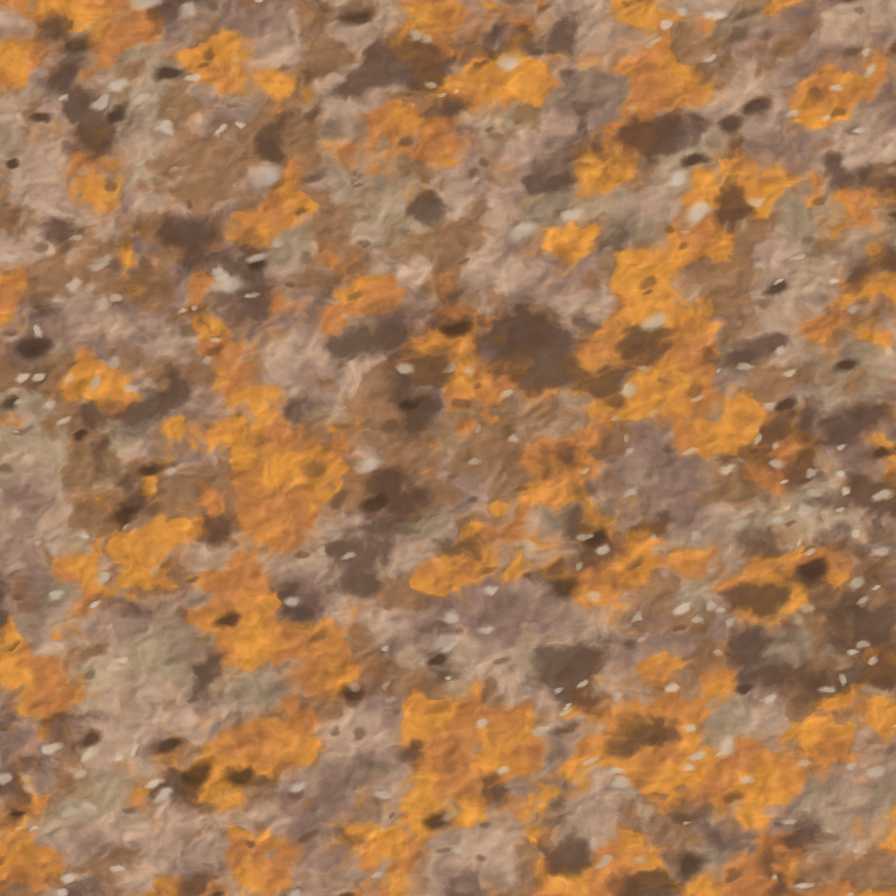
A Shadertoy shader for this texture:

```glsl
// Weathered mauve stone crusted with orange lichen, dark pits and pale mineral flecks.

float hash(vec2 p) {
    vec3 q = fract(p.xyx * vec3(0.1031, 0.1030, 0.0973));
    q += dot(q, q.yzx + 33.33);
    return fract((q.x + q.y) * q.z);
}

float noise(vec2 p) {
    vec2 i = floor(p), f = fract(p);
    f = f * f * (3.0 - 2.0 * f);
    return mix(mix(hash(i), hash(i + vec2(1, 0)), f.x),
               mix(hash(i + vec2(0, 1)), hash(i + vec2(1, 1)), f.x), f.y);
}

// Layered noise, turned at each octave to hide the lattice
float fbm(vec2 p) {
    float sum = 0.0, amplitude = 0.52;
    for (int i = 0; i < 5; i++) {
        sum += amplitude * noise(p);
        p = mat2(1.6, 1.2, -1.2, 1.6) * p + 17.3;
        amplitude *= 0.5;
    }
    return sum;
}

// Soft ovals, at most one per cell, of random size and presence
float spots(vec2 p, float density, float radius, float seed) {
    vec2 cell = floor(p);
    float mask = 0.0;
    for (int y = -1; y <= 1; y++)
    for (int x = -1; x <= 1; x++) {
        vec2 id = cell + vec2(x, y);
        vec2 key = id + seed;
        vec2 d = p - id - vec2(hash(key + 11.0), hash(key + 37.0));
        d.y *= 1.0 + 0.7 * hash(key + 53.0);
        float size = radius * mix(0.45, 1.0, hash(key + 71.0));
        float oval = 1.0 - smoothstep(0.4, 1.3, length(d) / size);
        mask = max(mask, oval * step(hash(key), density));
    }
    return mask;
}

// Fine bumpy height of the surface
float relief(vec2 p) {
    return fbm(p * 36.0) + 0.2 * noise(p * 120.0);
}

void mainImage(out vec4 fragColor, in vec2 fragCoord) {
    vec2 uv = fragCoord / iResolution.y;

    // Slanted, slightly stretched and ragged coordinates
    vec2 p = mat2(0.95, -0.31, 0.31, 0.95) * uv + 3.0;
    p.x *= 0.8;
    vec2 warp = vec2(fbm(p * 42.0), fbm(p * 42.0 + 41.0)) - 0.5;
    vec2 q = p + 0.019 * warp;

    // Stone: mauve grey to pale beige, with greenish areas
    float tone = fbm(q * 19.0 + 5.0);
    vec3 color = mix(vec3(0.52, 0.41, 0.355), vec3(0.70, 0.575, 0.48), smoothstep(0.27, 0.66, tone));
    color = mix(color, vec3(0.59, 0.52, 0.40), 0.5 * smoothstep(0.52, 0.68, fbm(q * 15.0 + 61.0)));

    // Tan stain and brown crust
    float cover = fbm(q * 16.0 + 23.0) + 0.25 * (fbm(q * 50.0 + 9.0) - 0.5);
    color = mix(color, vec3(0.68, 0.50, 0.35), 0.65 * smoothstep(0.44, 0.56, cover));
    color = mix(color, vec3(0.53, 0.37, 0.24), 0.7 * smoothstep(0.53, 0.68, fbm(q * 22.0 + 83.0)));

    // Orange lichen
    vec3 lichen = mix(vec3(0.71, 0.45, 0.25), vec3(0.83, 0.55, 0.23),
                      smoothstep(0.3, 0.68, fbm(q * 28.0 + 31.0)));
    color = mix(color, lichen, 0.88 * smoothstep(0.53, 0.62, cover));

    // Light from the upper left over the bumps
    float slope = relief(q) - relief(q + vec2(-0.003, 0.005));
    color *= 1.02 + clamp(0.65 * slope, -0.2, 0.17);
    color *= 0.93 + 0.16 * fbm(p * 75.0 + 13.0);

    // Shaded hollows and round pits
    float hollow = smoothstep(0.55, 0.74, fbm(q * 19.0 + 107.0));
    color = mix(color, vec3(0.33, 0.245, 0.20), 0.72 * hollow);
    float pits = spots(q * 16.0, 0.22, 0.28, 5.0);
    color = mix(color, vec3(0.26, 0.185, 0.135), 0.75 * pits);
    float cracks = spots(q * 36.0, 0.14, 0.38, 90.0);
    color = mix(color, vec3(0.36, 0.26, 0.19), 0.5 * cracks);

    // Pale flecks, large and small, gathered in clusters
    float cluster = smoothstep(0.42, 0.60, fbm(p * 9.0 + 131.0));
    float flecks = max(spots(q * 22.0, 0.10, 0.30, 140.0),
                       spots(q * 46.0, 0.20, 0.38, 210.0) * cluster);
    vec3 mineral = mix(vec3(0.72, 0.65, 0.56), vec3(0.88, 0.81, 0.74), noise(q * 60.0));
    color = mix(color, mineral, 0.75 * flecks);

    fragColor = vec4(clamp(color, 0.0, 1.0), 1.0);
}
```
